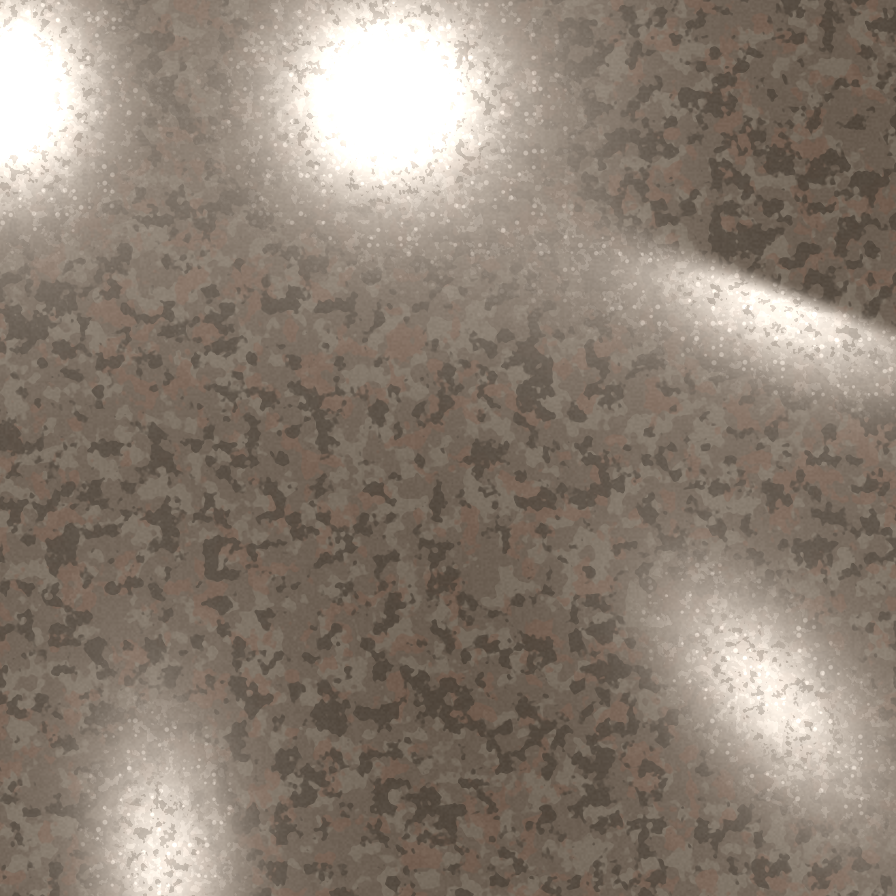
This texture is drawn by a WebGL 1 fragment shader. Its source:

```glsl
precision highp float;
// Speckled brown stone under several soft lamp reflections.
// Thresholded fractal noise makes the mineral grains; rotated Gaussian pools
// make the glare, which veils the grains and reveals pits and bright crumbs.
uniform vec2 u_resolution;

const vec3 BASE = vec3(0.440, 0.390, 0.342);
const vec3 DARK = vec3(0.335, 0.297, 0.258);
const vec3 PALE = vec3(0.500, 0.457, 0.405);
const vec3 ROSE = vec3(0.485, 0.392, 0.335);
const vec3 GLARE_TINT = vec3(1.0, 1.01, 1.01);
const float GRAIN_SCALE = 58.0;
const float PIT_SCALE = 125.0;
const float DOT_SCALE = 115.0;
const float DOT_SHARE = 0.16;
const float TOOTH = 0.035;
const vec2 EDGE_POINT = vec2(0.835, 0.692);
const vec2 EDGE_DIR = vec2(0.935, -0.354);

float hash(vec2 p) {
  return fract(sin(dot(p, vec2(127.1, 311.7))) * 43758.545);
}

float noise(vec2 p) {
  vec2 i = floor(p), f = fract(p);
  f = f * f * (3.0 - 2.0 * f);
  return mix(mix(hash(i), hash(i + vec2(1.0, 0.0)), f.x),
             mix(hash(i + vec2(0.0, 1.0)), hash(i + 1.0), f.x), f.y);
}

float fbm(vec2 p) {
  float sum = 0.0, amp = 0.52;
  for (int i = 0; i < 3; i++) {
    sum += amp * noise(p);
    p = mat2(1.6, 1.2, -1.2, 1.6) * p + 17.3;
    amp *= 0.58;
  }
  return sum / 0.997;
}

// Gaussian pool of light, its first radius lying along the unit axis.
float pool(vec2 p, vec2 centre, vec2 axis, vec2 radii) {
  vec2 q = p - centre;
  vec2 u = vec2(dot(q, axis), dot(q, vec2(-axis.y, axis.x))) / radii;
  return exp(-dot(u, u));
}

// Reflection cut off sharply on its upper side, softer towards the left.
float cutStreak(vec2 p) {
  vec2 q = p - EDGE_POINT;
  float along = dot(q, EDGE_DIR);
  float below = dot(q, vec2(EDGE_DIR.y, -EDGE_DIR.x));
  float soft = 0.012 + 0.045 * (1.0 - smoothstep(-0.25, 0.0, along));
  float core = 0.48 * pool(vec2(along, below), vec2(0.05, 0.018), vec2(1.0, 0.0), vec2(0.15, 0.062));
  float halo = 0.13 * pool(vec2(along, below), vec2(0.02, 0.03), vec2(1.0, 0.0), vec2(0.27, 0.14));
  return (core + halo) * smoothstep(-soft, soft * 1.4, below);
}

float glareAt(vec2 p) {
  vec2 right = vec2(1.0, 0.0);
  vec2 slant = normalize(vec2(0.66, -0.75));
  vec2 lean = normalize(vec2(-0.08, 1.0));
  float g = 0.05 * smoothstep(0.45, 0.8, p.y) * (1.0 - smoothstep(0.62, 0.8, p.x));
  g += 0.92 * pool(p, vec2(0.012, 0.898), right, vec2(0.083, 0.103));
  g += 0.08 * pool(p, vec2(0.02, 0.84), right, vec2(0.18, 0.22));
  g += 0.95 * pool(p, vec2(0.432, 0.895), right, vec2(0.108, 0.103));
  g += 0.10 * pool(p, vec2(0.49, 0.84), right, vec2(0.24, 0.20));
  g += 0.43 * pool(p, vec2(0.857, 0.228), slant, vec2(0.130, 0.066));
  g += 0.14 * pool(p, vec2(0.880, 0.210), slant, vec2(0.250, 0.125));
  g += 0.43 * pool(p, vec2(0.182, 0.040), lean, vec2(0.125, 0.066));
  g += 0.12 * pool(p, vec2(0.180, 0.080), lean, vec2(0.210, 0.120));
  return g + cutStreak(p);
}

vec3 stone(vec2 p, float veil) {
  vec2 q = p * GRAIN_SCALE;
  float pale = smoothstep(0.51, 0.60, fbm(q * 0.95 + 31.0));
  float rose = smoothstep(0.56, 0.65, fbm(q * 0.85 + 73.0));
  float dark = smoothstep(0.54, 0.63, fbm(q * 1.1 + 9.0) + 0.12 * (noise(p * 9.0) - 0.5));
  vec3 c = mix(BASE, PALE, pale * 0.85);
  c = mix(c, ROSE, rose * 0.7);
  c = mix(c, DARK, dark * 0.85);
  return mix(c, BASE, veil);
}

// Scattered round crumbs, one candidate per jittered grid cell.
float dots(vec2 p) {
  vec2 q = p * DOT_SCALE;
  vec2 id = floor(q);
  vec2 centre = 0.35 + 0.3 * vec2(hash(id + 3.7), hash(id + 8.1));
  float radius = mix(0.14, 0.32, hash(id + 5.3));
  float d = length(fract(q) - centre);
  return step(1.0 - DOT_SHARE, hash(id)) * (1.0 - smoothstep(radius - 0.1, radius + 0.1, d));
}

void main() {
  vec2 p = gl_FragCoord.xy / u_resolution;
  float glare = glareAt(p);
  vec3 colour = stone(p, 0.78 * smoothstep(0.02, 0.20, glare));

  // Dimmer stone at the lower middle and the upper right.
  colour -= 0.035 * pool(p, vec2(0.52, 0.20), vec2(0.0, 1.0), vec2(0.32, 0.20));
  colour -= 0.035 * pool(p, vec2(0.95, 0.86), vec2(1.0, 0.0), vec2(0.18, 0.20));
  colour += glare * GLARE_TINT;

  // Pits and crumbs that show only inside the reflections.
  float relief = fbm(p * PIT_SCALE + 51.0);
  float lit = smoothstep(0.22, 0.50, glare);
  float fringe = smoothstep(0.06, 0.20, glare) * (1.0 - smoothstep(0.6, 0.9, glare));
  colour -= 0.15 * lit * smoothstep(0.59, 0.67, relief);
  colour += 0.06 * fringe * smoothstep(0.60, 0.68, 1.0 - relief);
  colour += 0.13 * fringe * dots(p);

  colour += TOOTH * (noise(p * 420.0) - 0.5);
  gl_FragColor = vec4(clamp(colour, 0.0, 1.0), 1.0);
}
```
